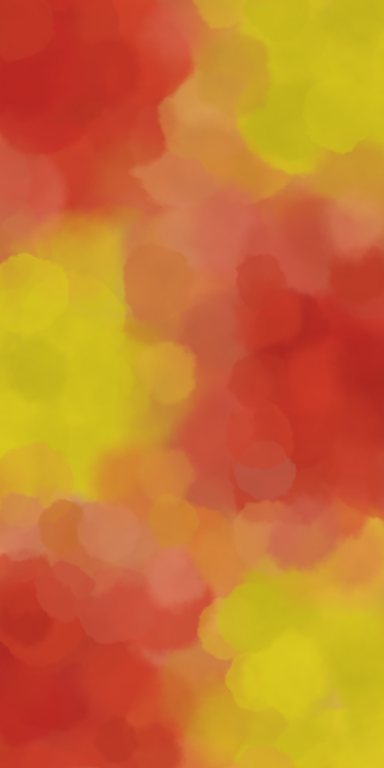
This background is drawn by a Shadertoy shader. Its source:

```glsl
// Overlapping watercolour dabs drifting between red, orange and yellow zones.

const float PI = 3.14159265;

const vec3 CRIMSON = vec3(0.71, 0.15, 0.13);
const vec3 RED     = vec3(0.78, 0.24, 0.15);
const vec3 ROSE    = vec3(0.77, 0.35, 0.27);
const vec3 ORANGE  = vec3(0.80, 0.44, 0.18);
const vec3 AMBER   = vec3(0.82, 0.59, 0.19);
const vec3 YELLOW  = vec3(0.81, 0.74, 0.11);
const vec3 PEACH   = vec3(0.84, 0.55, 0.38);
const vec3 LILAC   = vec3(0.80, 0.52, 0.56);

vec3 hash3(vec2 cell, float seed) {
    vec3 h = fract(vec3(cell.xyx) * vec3(0.1031, 0.1030, 0.0973) + seed * 0.137);
    h += dot(h, h.yxz + 33.33);
    return fract((h.xxy + h.yzz) * h.zyx);
}

// Two independent channels of smooth value noise, each in 0..1.
vec2 noise2(vec2 p, float seed) {
    vec2 i = floor(p), f = fract(p);
    f = f * f * (3.0 - 2.0 * f);
    vec2 low  = mix(hash3(i, seed).xy, hash3(i + vec2(1, 0), seed).xy, f.x);
    vec2 high = mix(hash3(i + vec2(0, 1), seed).xy, hash3(i + vec2(1, 1), seed).xy, f.x);
    return mix(low, high, f.y);
}

vec2 fbm2(vec2 p, float seed) {
    vec2 sum = vec2(0.0);
    float amplitude = 0.5;
    for (int i = 0; i < 4; i++) {
        sum += amplitude * (noise2(p, seed + float(i)) - 0.5);
        p = p * 2.1 + 7.3;
        amplitude *= 0.52;
    }
    return sum;
}

// Warmth zones alternate sides up the canvas: +1 is yellow, -1 is red.
float zone(vec2 p) {
    return cos(PI * (p.y - 0.2) / 0.82) * sin(1.3 * PI * (p.x - 0.5));
}

vec3 pigment(float warmth) {
    vec3 c = mix(CRIMSON, RED, smoothstep(-1.05, -0.6, warmth));
    c = mix(c, ROSE, smoothstep(-0.5, -0.22, warmth));
    c = mix(c, ORANGE, smoothstep(-0.2, -0.02, warmth));
    c = mix(c, AMBER, smoothstep(0.06, 0.24, warmth));
    return mix(c, YELLOW, smoothstep(0.3, 0.48, warmth));
}

// Colour of one dab; dabs between the zones may turn pale.
vec3 dabColour(vec2 centre, vec3 rnd) {
    float z = zone(centre);
    vec3 c = pigment(z + 0.5 * (rnd.x - 0.5));
    float pale = exp(-20.0 * z * z) * smoothstep(0.4, 0.8, rnd.y);
    c = mix(c, mix(PEACH, LILAC, 0.35 * rnd.z), 0.75 * pale);
    return c * mix(0.93, 1.06, rnd.z);
}

// Paints one jittered grid of ragged round dabs over the colour below.
vec3 paintLayer(vec3 below, vec2 p, float size, float coverage, float seed) {
    vec2 shift = vec2(0.37, 0.61) * seed;
    vec2 ragged = p + 0.045 * fbm2(p * 11.0, seed) + 0.018 * fbm2(p * 42.0, seed + 9.0);
    vec2 q = ragged / size + shift;
    float pixel = 1.0 / (iResolution.x * size);
    vec3 colour = below;
    for (int j = -1; j <= 1; j++) {
        for (int i = -1; i <= 1; i++) {
            vec2 cell = floor(q) + vec2(i, j);
            vec3 place = hash3(cell, seed);
            vec3 style = hash3(cell, seed + 20.0);
            vec3 tint = hash3(cell, seed + 40.0);
            vec2 centre = cell + 0.5 + 0.5 * (place.xy - 0.5);
            float radius = mix(0.45, 0.75, style.x);
            float soft = pixel + mix(0.02, 0.33, style.y * style.y);
            float mask = 1.0 - smoothstep(radius - soft, radius + soft, length(q - centre));
            float opacity = mix(0.4, 0.85, style.z) * step(place.z, coverage);
            vec3 ink = dabColour((centre - shift) * size, tint);
            colour = mix(colour, ink, mask * opacity);
        }
    }
    return colour;
}

void mainImage(out vec4 fragColor, in vec2 fragCoord) {
    vec2 p = fragCoord / iResolution.x;

    // Pale wash underneath
    vec3 colour = mix(LILAC, pigment(zone(p)), 0.4);

    // Dabs from broad and dense to small and sparse
    const int LAYERS = 6;
    for (int k = 0; k < LAYERS; k++) {
        float t = float(k) / float(LAYERS - 1);
        colour = paintLayer(colour, p, mix(0.28, 0.13, t), mix(1.0, 0.25, t), float(k) + 1.0);
    }

    // Faint uneven drying of the paint
    colour *= 1.0 + 0.06 * fbm2(p * 14.0, 70.0).x;
    fragColor = vec4(colour, 1.0);
}
```
